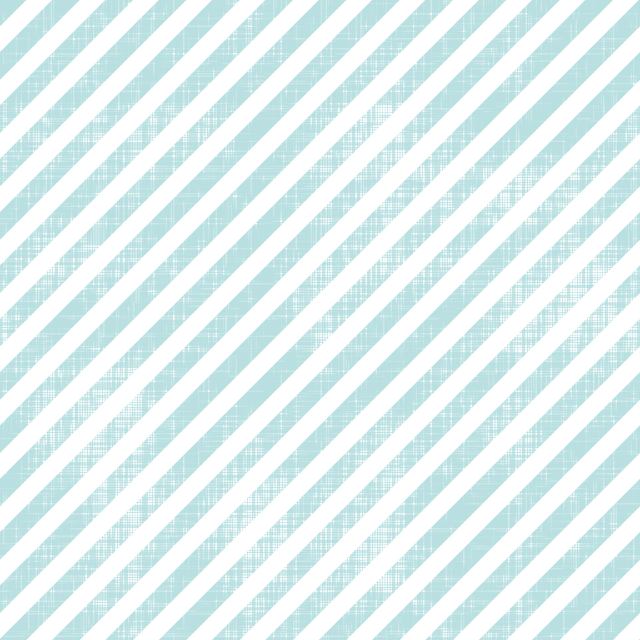
This pattern is drawn by a WebGL 1 fragment shader. Its source:

```glsl
precision highp float;
// Diagonal white and pale aqua stripes, the aqua woven with broken linen threads.

uniform vec2 u_resolution;

const vec3 WHITE = vec3(1.0);
const vec3 AQUA = vec3(0.725, 0.876, 0.882);
const float STRIPES = 12.0;         // repeats across and down
const float STRIPE_CENTER = 0.235;  // aqua band, in stripe periods
const float STRIPE_HALF = 0.26;
const float THREADS = 256.0;        // threads across and down
const float SEGMENTS = 48.0;        // wear changes along one thread
const float PATCHES = 10.0;         // loosely woven areas per side
const float GAP_MAX = 0.8;          // widest gap, in thread periods
const float WARP_LIGHT = 0.30;
const float WEFT_LIGHT = 0.24;
const float CROSS_LIGHT = 0.6;      // extra light where gaps cross

float hash(vec2 p) {
  return fract(sin(dot(p, vec2(127.1, 311.7))) * 43758.5453);
}

// Value noise on the unit square that wraps after "cells" steps.
float wrapNoise(vec2 p, float cells) {
  vec2 i = floor(p * cells);
  vec2 f = fract(p * cells);
  f = f * f * (3.0 - 2.0 * f);
  vec2 a = mod(i, cells);
  vec2 b = mod(i + 1.0, cells);
  return mix(mix(hash(a), hash(vec2(b.x, a.y)), f.x),
             mix(hash(vec2(a.x, b.y)), hash(b), f.x), f.y);
}

// Coverage of the gaps between parallel threads; "seed" separates directions.
float threadGaps(float across, float along, float looseness, float seed, float pixel) {
  float t = across * THREADS;
  float id = floor(t) + seed;
  float s = along * SEGMENTS + hash(vec2(id, 7.0));
  float k = floor(s);
  float wear = mix(hash(vec2(id, mod(k, SEGMENTS) + 20.0)),
                   hash(vec2(id, mod(k + 1.0, SEGMENTS) + 20.0)),
                   smoothstep(0.0, 1.0, fract(s)));
  float openness = mix(hash(vec2(id, 3.0)), wear, 0.45) + looseness;
  float width = GAP_MAX * smoothstep(0.3, 0.95, openness);
  float px = pixel * THREADS;
  float edge = 0.5 * width - abs(fract(t) - 0.5);
  return clamp(edge / px + 0.5, 0.0, 1.0) * min(1.0, width / px);
}

float linenLight(vec2 p, float pixel) {
  float looseness = 0.45 * (wrapNoise(p, PATCHES) - 0.5);
  float warp = threadGaps(p.x, p.y, looseness, 0.0, pixel);
  float weft = threadGaps(p.y, p.x, looseness, 400.0, pixel);
  return clamp(WARP_LIGHT * warp + WEFT_LIGHT * weft + CROSS_LIGHT * warp * weft, 0.0, 1.0);
}

float stripeMask(vec2 p, float pixel) {
  float phase = (p.x - p.y) * STRIPES - STRIPE_CENTER;
  float d = abs(fract(phase + 0.5) - 0.5) - STRIPE_HALF;
  return clamp(0.5 - d / (1.414 * STRIPES * pixel), 0.0, 1.0);
}

void main() {
  vec2 p = gl_FragCoord.xy / u_resolution;
  float pixel = 1.0 / min(u_resolution.x, u_resolution.y);
  vec3 cloth = mix(AQUA, WHITE, linenLight(p, pixel));
  gl_FragColor = vec4(mix(WHITE, cloth, stripeMask(p, pixel)), 1.0);
}
```
